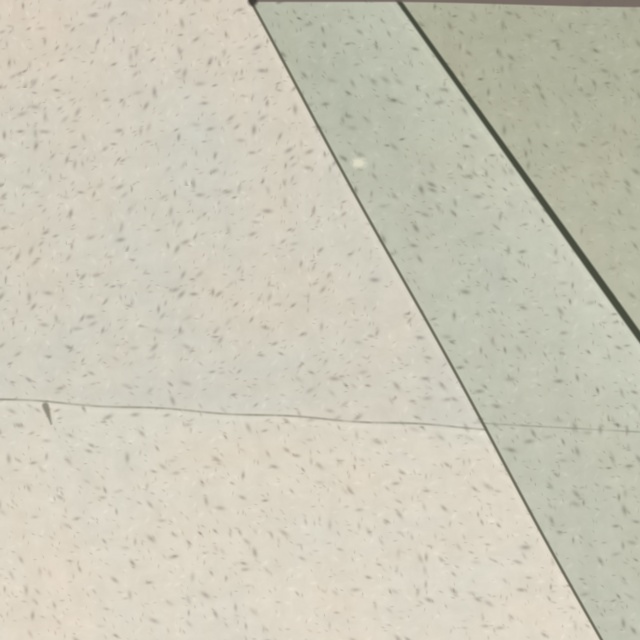
Give the GLSL for this texture, as a three.js fragment shader.

```glsl
varying vec2 vUv;

vec2 hash2(vec2 p) {
  vec3 q = fract(p.xyx * vec3(0.1031, 0.1030, 0.0973));
  q += dot(q, q.yzx + 33.33);
  return fract((q.xx + q.yz) * q.zy);
}

// Signed distance to the line a-b, positive on its left when facing b.
float lineSide(vec2 p, vec2 a, vec2 b) {
  vec2 d = normalize(b - a);
  return dot(p - a, vec2(-d.y, d.x));
}

float segmentDistance(vec2 p, vec2 a, vec2 b) {
  vec2 ap = p - a, ab = b - a;
  return length(ap - ab * clamp(dot(ap, ab) / dot(ab, ab), 0.0, 1.0));
}

float stroke(float dist, float halfWidth, float blur) {
  return 1.0 - smoothstep(halfWidth - blur, halfWidth + blur, abs(dist));
}

// Smooth mottling in -1..1 from rotated, warped sines.
float mottle(vec2 p) {
  float sum = 0.0, weight = 0.5;
  for (int i = 0; i < 4; i++) {
    p = mat2(0.8, 0.6, -0.6, 0.8) * p * 1.7 + 1.3;
    p += 0.7 * sin(p.yx * 0.8);
    sum += weight * sin(p.x) * sin(p.y);
    weight *= 0.75;
  }
  return sum;
}

// Cellular flecks: one tilted soft ellipse in some of the cells.
float flecks(vec2 p, float cells, float density, float tilt) {
  vec2 q = p * cells, cell = floor(q);
  float result = 0.0;
  for (int y = -1; y <= 1; y++) {
    for (int x = -1; x <= 1; x++) {
      vec2 id = cell + vec2(x, y);
      vec2 place = hash2(id), kind = hash2(id + 71.7);
      float angle = tilt + (hash2(id + 19.3).x - 0.5) * 2.0;
      float c = cos(angle), s = sin(angle);
      vec2 d = mat2(c, -s, s, c) * (q - id - place);
      d /= vec2(0.40, 0.19) * mix(0.65, 1.2, kind.y);
      float shape = exp(-2.0 * dot(d, d));
      float present = step(kind.x, density);
      result = max(result, shape * present * mix(0.35, 1.0, hash2(id + 5.1).y));
    }
  }
  return result;
}

vec3 paleSlab(vec2 p, float jointSide) {
  vec3 upper = mix(vec3(0.825, 0.81, 0.755), vec3(0.845, 0.81, 0.75), smoothstep(0.7, 1.0, p.y));
  vec3 lower = mix(vec3(0.875, 0.845, 0.785), vec3(0.855, 0.835, 0.775), smoothstep(0.0, 0.35, p.y));
  return mix(lower, upper, smoothstep(-0.02, 0.02, jointSide));
}

vec3 greenBand(vec2 p) {
  vec3 low = vec3(0.76, 0.765, 0.70);
  vec3 high = vec3(0.715, 0.725, 0.655);
  return mix(low, high, smoothstep(0.45, 1.0, p.y));
}

void main() {
  vec2 p = vUv;

  // Slab boundaries
  float leftSeam = lineSide(p, vec2(0.393, 0.993), vec2(0.940, 0.0));
  leftSeam += 0.0015 * sin(p.y * 11.0);
  float rightSeam = lineSide(p, vec2(0.622, 1.0), vec2(1.0, 0.473));
  float joint = p.y - mix(0.376, 0.332, p.x / 0.73) - 0.0015 * sin(p.x * 31.0);
  float bandJoint = p.y - mix(0.336, 0.325, (p.x - 0.8) / 0.2);
  float inBand = smoothstep(-0.002, 0.002, leftSeam);
  float inCorner = smoothstep(-0.002, 0.002, rightSeam);

  // Base tones
  vec3 color = mix(paleSlab(p, joint), greenBand(p), inBand);
  color += 0.035 * inBand * smoothstep(0.16, 0.0, -rightSeam) * (1.0 - inCorner);
  color = mix(color, mix(vec3(0.725, 0.73, 0.65), vec3(0.685, 0.69, 0.605), smoothstep(0.5, 1.0, p.y)), inCorner);

  // Broad stains and fine grain
  float warmth = mottle(p * 6.0 + 2.0);
  color += vec3(0.014, 0.0, -0.006) * warmth * (1.0 - 0.5 * inBand);
  color += 0.014 * mottle(p * 27.0);
  color += 0.010 * mottle(p * 75.0 + 9.0);

  // Stone flecks
  float tilt = mix(-0.8, 0.8, smoothstep(0.25, 0.55, p.y));
  tilt = mix(tilt, -0.7, inBand);
  float crowded = mix(0.42, 0.60, smoothstep(0.45, 1.0, p.y) * (1.0 - inBand));
  float dark = flecks(p, 44.0, crowded, tilt);
  float fine = flecks(p + 3.7, 78.0, 0.45, tilt);
  float light = flecks(p + 8.1, 52.0, 0.35, tilt + 1.0);
  float contrast = mix(1.0, 0.75, inCorner);
  color -= vec3(0.155, 0.16, 0.155) * dark * contrast;
  color -= vec3(0.075, 0.085, 0.085) * fine * contrast;
  color += 0.035 * light;

  // Faint joint, broken along its length
  float wear = 0.65 + 0.35 * mottle(p.xx * vec2(30.0, 17.0));
  float jointLine = stroke(joint, 0.0016, 0.002) * (1.0 - inBand);
  float bandLine = stroke(bandJoint, 0.0014, 0.002) * inBand * (1.0 - inCorner);
  color += 0.025 * stroke(joint + 0.007, 0.002, 0.005) * (1.0 - inBand);
  color = mix(color, vec3(0.53, 0.52, 0.46), jointLine * wear * 0.75);
  color = mix(color, vec3(0.55, 0.56, 0.49), bandLine * wear * 0.55);

  // Chip below the joint and pale spot on the band
  float chip = segmentDistance(p, vec2(0.071, 0.366), vec2(0.080, 0.338));
  color = mix(color, vec3(0.47, 0.46, 0.40), 0.75 * stroke(chip, mix(0.001, 0.005, smoothstep(0.336, 0.367, p.y)), 0.003));
  float spot = length((p - vec2(0.561, 0.746)) * vec2(0.8, 1.1));
  color = mix(color, vec3(0.89, 0.88, 0.79), 0.85 * stroke(spot + 0.003 * mottle(p * 90.0), 0.008, 0.005));

  // Dark seams with pale rims
  color += 0.025 * stroke(leftSeam + 0.008, 0.002, 0.006);
  color += 0.03 * stroke(rightSeam + 0.012, 0.002, 0.006);
  color = mix(color, vec3(0.37, 0.37, 0.31), 0.88 * stroke(leftSeam, 0.0021, 0.002));
  float gap = mix(0.0055, 0.0035, smoothstep(0.5, 1.0, p.y));
  color = mix(color, vec3(0.24, 0.26, 0.21), 0.92 * stroke(rightSeam, gap, 0.0025));

  // Shadow strip along the top and its corner notch
  float depth = mix(0.003, 0.011, smoothstep(0.6, 1.0, p.x));
  float strip = smoothstep(-0.002, 0.002, p.y - 1.0 + depth) * smoothstep(0.385, 0.395, p.x);
  color = mix(color, vec3(0.43, 0.38, 0.36), strip * 0.85);
  color = mix(color, vec3(0.22, 0.20, 0.19), 0.85 * stroke(length(p - vec2(0.395, 0.998)), 0.007, 0.004));

  gl_FragColor = vec4(clamp(color, 0.0, 1.0), 1.0);
}
```
